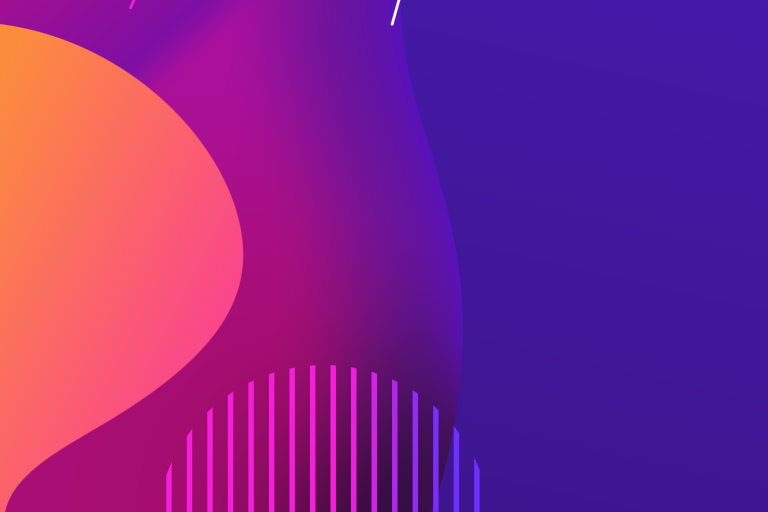
Reproduce this background procedurally as a Shadertoy shader.

```glsl
// Layered abstract backdrop: an orange wave and a magenta wave over indigo,
// with a striped disc and two short strokes. Wave edges are Bezier curves
// solved for x at each height; lengths are in canvas heights, y pointing up.

const vec3 INDIGO_LOW   = vec3(0.235, 0.08, 0.54);
const vec3 INDIGO_HIGH  = vec3(0.27, 0.10, 0.66);
const vec3 MAGENTA_LOW  = vec3(0.66, 0.055, 0.45);
const vec3 MAGENTA_HIGH = vec3(0.67, 0.065, 0.62);
const vec3 PLUM_LOW     = vec3(0.28, 0.07, 0.36);
const vec3 PLUM_HIGH    = vec3(0.42, 0.08, 0.58);
const vec3 VIOLET       = vec3(0.34, 0.07, 0.74);
const vec3 FOLD_PURPLE  = vec3(0.47, 0.06, 0.65);
const vec3 FOLD_MAGENTA = vec3(0.63, 0.06, 0.57);
const vec3 ORANGE       = vec3(0.99, 0.55, 0.24);
const vec3 PINK         = vec3(0.98, 0.28, 0.54);
const vec3 STRIPE_PINK  = vec3(0.96, 0.12, 0.86);
const vec3 STRIPE_BLUE  = vec3(0.44, 0.18, 1.0);

const vec2  DISC_CENTER   = vec2(0.633, -0.041);
const float DISC_RADIUS   = 0.328;
const float STRIPE_START  = 0.330;   // centre of the first stripe
const float STRIPE_PERIOD = 0.0401;
const float STRIPE_HALF   = 0.0053;
const vec2  SHADE_CENTER  = vec2(0.68, -0.02);

// Coverage of the region where d is negative, smoothed over a pixel.
float fill(float d) {
    return clamp(0.5 - d / max(fwidth(d), 1e-5), 0.0, 1.0);
}

vec2 bezier(vec2 a, vec2 b, vec2 c, vec2 d, float t) {
    float s = 1.0 - t;
    return s * s * s * a + 3.0 * s * t * (s * b + t * c) + t * t * t * d;
}

// x of a descending Bezier curve at height y, found by bisection.
float curveX(vec2 a, vec2 b, vec2 c, vec2 d, float y) {
    float lo = 0.0, hi = 1.0;
    for (int i = 0; i < 16; i++) {
        float mid = 0.5 * (lo + hi);
        if (bezier(a, b, c, d, mid).y > y) lo = mid; else hi = mid;
    }
    return bezier(a, b, c, d, 0.5 * (lo + hi)).x;
}

float orangeEdge(float y) {
    const vec2 top = vec2(0.0, 0.953), bulge = vec2(0.475, 0.502);
    const vec2 waist = vec2(0.2305, 0.189), foot = vec2(0.010, 0.0);
    if (y > top.y) return -8.0 * (y - top.y);
    if (y > bulge.y) return curveX(top, vec2(0.273, 0.918), vec2(0.475, 0.6875), bulge, y);
    if (y > waist.y) return curveX(bulge, vec2(0.475, 0.371), vec2(0.367, 0.275), waist, y);
    return curveX(waist, vec2(0.137, 0.131), vec2(0.027, 0.082), foot, y);
}

float magentaEdge(float y) {
    const vec2 top = vec2(0.783, 1.0), bulge = vec2(0.904, 0.355);
    const vec2 foot = vec2(0.842, 0.0);
    if (y > bulge.y) return curveX(top, vec2(0.781, 0.785), vec2(0.904, 0.629), bulge, y);
    return curveX(bulge, vec2(0.904, 0.238), vec2(0.879, 0.092), foot, y);
}

float capsule(vec2 p, vec2 a, vec2 b, float radius) {
    vec2 ab = b - a;
    float t = clamp(dot(p - a, ab) / dot(ab, ab), 0.0, 1.0);
    return length(p - a - ab * t) - radius;
}

// Magenta wave: plum, then violet, toward its right edge; inset = distance from it.
vec3 magentaWave(vec2 p, float inset) {
    float e = max(inset, 0.0);
    vec3 color = mix(MAGENTA_LOW, MAGENTA_HIGH, smoothstep(0.25, 1.0, p.y));
    vec3 plum = mix(PLUM_LOW, PLUM_HIGH, smoothstep(0.05, 0.6, p.y));
    color = mix(color, plum, 1.0 - smoothstep(0.06, 0.37, e));
    float glow = exp(-e / mix(0.035, 0.09, p.y)) * smoothstep(0.1, 0.4, p.y);
    color = mix(color, VIOLET, 0.95 * glow);

    vec2 q = p - SHADE_CENTER;
    color *= 1.0 - 0.3 * exp(-dot(q, q) / 0.06);

    // Soft diagonal fold in the upper left corner
    float fold = p.x + 1.13 * (1.0 - p.y) - 0.459;
    vec3 foldColor = mix(FOLD_PURPLE, FOLD_MAGENTA, clamp(-fold / 0.45, 0.0, 1.0));
    return mix(color, foldColor, 1.0 - smoothstep(-0.08, 0.07, fold));
}

void mainImage(out vec4 fragColor, in vec2 fragCoord) {
    vec2 p = fragCoord / iResolution.y;

    // Indigo ground
    float lift = clamp(0.75 * p.y + 0.17 * p.x, 0.0, 1.0);
    vec3 color = mix(INDIGO_LOW, INDIGO_HIGH, lift);

    // Two waves
    float inset = magentaEdge(p.y) - p.x;
    color = mix(color, magentaWave(p, inset), fill(-inset));
    float warm = clamp(1.54 * p.x + 0.75 * (0.844 - p.y), 0.0, 1.0);
    color = mix(color, mix(ORANGE, PINK, warm), fill(p.x - orangeEdge(p.y)));

    // Vertical stripes clipped by a disc
    float cell = round((p.x - STRIPE_START) / STRIPE_PERIOD);
    float stripe = abs(p.x - STRIPE_START - cell * STRIPE_PERIOD) - STRIPE_HALF;
    float disc = length(p - DISC_CENTER) - DISC_RADIUS;
    vec3 stripeColor = mix(STRIPE_PINK, STRIPE_BLUE, smoothstep(0.65, 0.89, p.x));
    color = mix(color, stripeColor, fill(max(stripe, disc)));

    // Short strokes at the top
    float pinkStroke = capsule(p, vec2(0.255, 0.985), vec2(0.264, 1.005), 0.0026);
    color = mix(color, STRIPE_PINK, fill(pinkStroke));
    float whiteStroke = capsule(p, vec2(0.766, 0.953), vec2(0.782, 1.01), 0.0027);
    color = mix(color, vec3(1.0), fill(whiteStroke));

    fragColor = vec4(color, 1.0);
}
```
